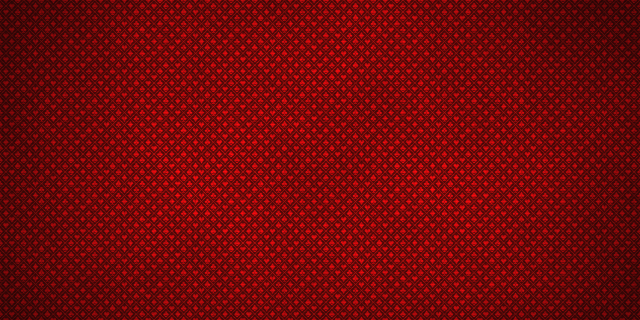
Reproduce this pattern procedurally as a Shadertoy shader.

```glsl
// Red woven cloth with card suits inside a diagonal lattice, darker towards the edges.

const float DIAMONDS_ACROSS = 54.0;
const float THREADS_PER_DIAMOND = 4.0;
const float SUIT_SIZE = 0.94;
const vec3 GROUND_RED = vec3(0.29, 0.020, 0.018);
const vec3 LINE_RED = vec3(0.60, 0.050, 0.035);
const vec3 SUIT_RED = vec3(0.74, 0.028, 0.034);

float hash(vec2 p) {
    p = fract(p * vec2(0.1031, 0.1137));
    p += dot(p, p.yx + 33.33);
    return fract((p.x + p.y) * p.x * 43.7);
}

float fill(float dist, float pixel) {
    return 1.0 - smoothstep(-0.6 * pixel, 0.6 * pixel, dist);
}

// Suit shapes, for a surrounding diamond of half-diagonal 1
float heart(vec2 p) {
    p.x = abs(p.x);
    float lobe = length(p - vec2(0.23, 0.12)) - 0.26;
    float wedge = max(dot(p, vec2(0.77, -0.64)) - 0.36, p.y - 0.02);
    return min(lobe, wedge);
}

float stem(vec2 p) {
    float flare = 0.06 + 0.7 * max(0.0, -p.y - 0.28);
    return max(abs(p.x) - flare, abs(p.y + 0.28) - 0.24);
}

float spade(vec2 p) {
    return min(heart(vec2(p.x, 0.04 - p.y)), stem(p));
}

float club(vec2 p) {
    float top = length(p - vec2(0.0, 0.24)) - 0.23;
    float sides = length(vec2(abs(p.x) - 0.25, p.y + 0.08)) - 0.23;
    return min(min(top, sides), stem(p));
}

float diamond(vec2 p) {
    return (abs(p.x) * 1.15 + abs(p.y) - 0.56) / 1.52;
}

// The four suits take turns along a row; each next row is shifted by two
float suit(vec2 p, vec2 id) {
    float column = floor(0.5 * (id.x + id.y));
    float row = floor(0.5 * (id.x - id.y));
    float turn = mod(column + 2.0 * row, 4.0);
    if (turn < 0.5) return heart(p);
    if (turn < 1.5) return club(p);
    if (turn < 2.5) return diamond(p);
    return spade(p);
}

// Horizontal threads, each broken into short uneven stitches
float weave(vec2 p, float threads) {
    vec2 t = p * threads;
    float rib = 0.5 + 0.5 * cos(6.2832 * t.y);
    float stitch = hash(floor(t * vec2(1.5, 1.0)) + 17.0);
    return 0.88 + 0.20 * rib + 0.18 * (stitch - 0.5);
}

// Broad uneven wear from layered sines
float mottle(vec2 p) {
    float sum = 0.0;
    float amp = 0.5;
    for (int i = 0; i < 4; i++) {
        sum += amp * sin(p.x + 1.7 * sin(p.y * 0.8)) * cos(p.y + 1.3 * sin(p.x * 0.7));
        p = mat2(1.6, 1.2, -1.2, 1.6) * p + 2.3;
        amp *= 0.55;
    }
    return sum;
}

float vignette(vec2 uv) {
    vec2 c = 2.0 * uv - 1.0;
    float edge = dot(c * c, vec2(0.65, 0.35));
    return mix(1.06, 0.52, smoothstep(0.05, 1.05, edge));
}

void mainImage(out vec4 fragColor, in vec2 fragCoord) {
    vec2 uv = fragCoord / iResolution.xy;
    vec2 cloth = fragCoord / iResolution.x * DIAMONDS_ACROSS;
    float pixel = 2.0 * DIAMONDS_ACROSS / iResolution.x;

    // Diagonal lattice
    vec2 diagonal = vec2(cloth.x + cloth.y, cloth.x - cloth.y);
    vec2 id = floor(diagonal);
    vec2 q = fract(diagonal) - 0.5;
    vec2 local = vec2(q.x + q.y, q.x - q.y);
    float lineDist = 1.414 * (0.5 - max(abs(q.x), abs(q.y)));

    // Ground, lines and suits
    float suitDist = SUIT_SIZE * suit(local / SUIT_SIZE, id);
    vec3 color = GROUND_RED;
    color = mix(color, LINE_RED, fill(lineDist - 0.06, pixel));
    color = mix(color, SUIT_RED, fill(suitDist, pixel));

    // Cloth texture, wear and shading
    color *= weave(cloth, THREADS_PER_DIAMOND);
    color *= 1.0 + 0.13 * mottle(uv * vec2(9.0, 4.5));
    color *= vignette(uv);
    color += vec3(0.02, 0.012, 0.014);
    fragColor = vec4(color, 1.0);
}
```
